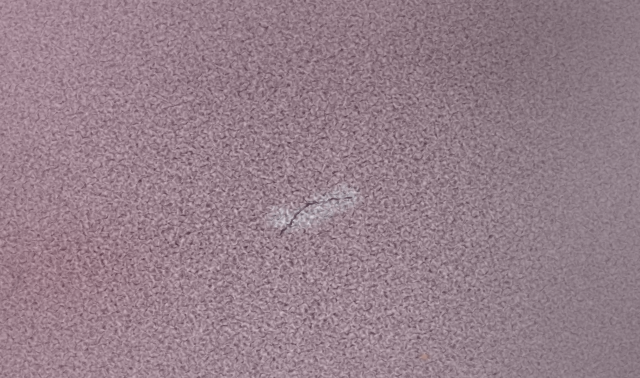
A WebGL 2 fragment shader for this texture:

```glsl
#version 300 es
precision highp float;
// Mauve suede under soft uneven light, with a pale scuff split by a thin broken crack.
uniform vec2 u_resolution;
out vec4 outColor;

const vec3 MAUVE = vec3(0.590, 0.501, 0.543);
const vec3 SCUFF = vec3(0.700, 0.675, 0.710);
const vec3 CRACK = vec3(0.310, 0.225, 0.280);
const vec3 AMBER = vec3(0.700, 0.530, 0.480);

vec2 hashGradient(vec2 cell) {
  vec3 h = fract(cell.xyx * vec3(0.1031, 0.1030, 0.0973));
  h += dot(h, h.yzx + 33.33);
  float angle = 6.28319 * fract((h.x + h.y) * h.z);
  return vec2(cos(angle), sin(angle));
}

float gradientNoise(vec2 p) {
  vec2 i = floor(p), f = fract(p);
  vec2 w = f * f * f * (f * (f * 6.0 - 15.0) + 10.0);
  float a = dot(hashGradient(i), f);
  float b = dot(hashGradient(i + vec2(1, 0)), f - vec2(1, 0));
  float c = dot(hashGradient(i + vec2(0, 1)), f - vec2(0, 1));
  float d = dot(hashGradient(i + vec2(1, 1)), f - vec2(1, 1));
  return mix(mix(a, b, w.x), mix(c, d, w.x), w.y);
}

vec2 rotate(vec2 p, float angle) {
  float c = cos(angle), s = sin(angle);
  return vec2(c * p.x - s * p.y, s * p.x + c * p.y);
}

float segmentDistance(vec2 p, vec2 a, vec2 b) {
  vec2 pa = p - a, ba = b - a;
  return length(pa - ba * clamp(dot(pa, ba) / dot(ba, ba), 0.0, 1.0));
}

// Soft elliptical falloff, 1 at the centre
float glow(vec2 p, vec2 centre, vec2 radius) {
  vec2 q = (p - centre) / radius;
  return exp(-dot(q, q));
}

float line(float dist, float halfWidth, float pixel) {
  return 1.0 - smoothstep(halfWidth - pixel * 0.5, halfWidth + pixel, dist);
}

// Broad light and tint; p spans 0..1 vertically, 0..1.7 horizontally
vec3 ambient(vec2 p) {
  vec3 col = MAUVE;
  col += vec3(0.020, 0.004, 0.007) * (1.0 - smoothstep(0.0, 0.80, p.x));
  col += vec3(-0.030, -0.006, -0.011) * smoothstep(0.85, 1.60, p.x);
  col += vec3(0.030, 0.030, 0.036) * glow(p, vec2(0.12, 0.90), vec2(0.40, 0.34));
  col += vec3(0.026, 0.028, 0.030) * glow(p, vec2(0.75, 0.03), vec2(0.60, 0.28));
  col += vec3(0.014, 0.016, 0.017) * glow(p, vec2(1.66, 0.62), vec2(0.16, 0.35));
  col -= vec3(0.054, 0.056, 0.058) * glow(p, vec2(1.38, 0.90), vec2(0.36, 0.24));
  col -= vec3(0.024, 0.027, 0.025) * glow(p, vec2(0.70, 0.82), vec2(0.42, 0.20));
  col -= vec3(0.012, 0.028, 0.028) * glow(p, vec2(0.18, 0.29), vec2(0.26, 0.14));
  col -= vec3(0.028) * glow(p, vec2(1.72, 0.03), vec2(0.30, 0.35));
  return col + 0.012 * gradientNoise(rotate(p, 0.6) * 6.0);
}

// Nap: layers at different angles, pale tufts parted by short dark specks
float nap(vec2 p) {
  vec2 r = rotate(p, 0.5);
  vec2 warp = vec2(gradientNoise(r * 68.0), gradientNoise(r * 68.0 + 71.0));
  vec2 q = p + warp * 0.0045;
  float tufts = gradientNoise(rotate(q, 0.45) * vec2(88.0, 118.0) + 13.0);
  float fine = gradientNoise(rotate(q, 1.15) * 146.0 + 37.0);
  float fibre = gradientNoise(rotate(q, -0.30) * vec2(84.0, 126.0) + 91.0);
  float specks = smoothstep(0.10, 0.42, fibre);
  float patches = gradientNoise(r * 24.0 + 5.0);
  return tufts * 0.155 + fine * 0.165 + patches * 0.03 - (specks - 0.17) * 0.11;
}

// The nap is sharp in the middle and blurs toward the right and corners
float sharpness(vec2 p) {
  float focus = glow(p, vec2(0.76, 0.38), vec2(0.80, 0.62));
  return mix(0.48, 1.20, focus) * (1.0 - 0.40 * smoothstep(1.10, 1.60, p.x));
}

// Pale blob on the left, tapering strip on the right, with a speckled rim
float scuffMask(vec2 p) {
  vec2 r = rotate(p, 0.8);
  vec2 rough = p + 0.018 * vec2(gradientNoise(r * 62.0), gradientNoise(r * 62.0 + 19.0));
  float body = segmentDistance(rough, vec2(0.742, 0.424), vec2(0.768, 0.420));
  body = min(body, segmentDistance(rough, vec2(0.790, 0.418), vec2(0.865, 0.447)) + 0.002);
  body = min(body, segmentDistance(rough, vec2(0.850, 0.456), vec2(0.922, 0.480)));
  float mask = 1.0 - smoothstep(0.010, 0.046, body);
  return mask * clamp(0.88 + 1.1 * gradientNoise(r * 96.0 + 7.0), 0.0, 1.0);
}

float crackMask(vec2 p, float pixel) {
  const vec2 path[8] = vec2[8](vec2(0.744, 0.380), vec2(0.771, 0.412), vec2(0.786, 0.436),
    vec2(0.812, 0.456), vec2(0.836, 0.466), vec2(0.858, 0.464), vec2(0.882, 0.474),
    vec2(0.929, 0.476));
  vec2 q = p + 0.007 * vec2(gradientNoise(p * 70.0 + 3.0), gradientNoise(p * 70.0 + 29.0));
  float dist = 1.0;
  for (int i = 0; i < 7; i++) dist = min(dist, segmentDistance(q, path[i], path[i + 1]));
  float branch = segmentDistance(q, vec2(0.803, 0.480), path[3]);
  float gaps = clamp(0.80 + 1.2 * gradientNoise(rotate(p, 0.7) * 46.0 + 11.0), 0.2, 1.0);
  float width = mix(0.0026, 0.0017, smoothstep(0.78, 0.88, p.x));
  return gaps * max(line(dist, width, pixel), 0.6 * line(branch, 0.0012, pixel));
}

void main() {
  vec2 p = gl_FragCoord.xy / u_resolution.y;
  p.x *= 1.6954 * u_resolution.y / u_resolution.x;
  float pixel = 1.0 / u_resolution.y;

  vec3 col = ambient(p);
  col = mix(col, SCUFF, 0.80 * scuffMask(p));
  col += nap(p) * sharpness(p) * vec3(1.0, 1.03, 1.01);
  col = mix(col, CRACK, 0.9 * crackMask(p, pixel));

  // Small stain low on the right and a faint nick at the left edge
  col = mix(col, AMBER, 0.60 * glow(p, vec2(1.125, 0.056), vec2(0.011, 0.008)));
  float nick = segmentDistance(p, vec2(0.030, 0.225), vec2(0.062, 0.285));
  col = mix(col, CRACK, 0.15 * line(nick, 0.002, pixel * 2.0));
  outColor = vec4(clamp(col, 0.0, 1.0), 1.0);
}
```
